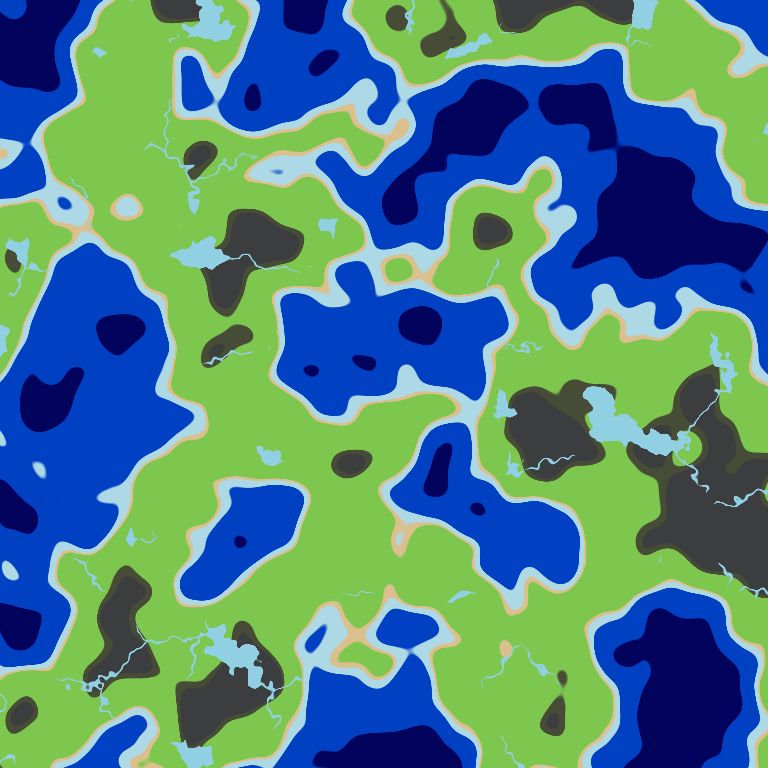
This texture map is drawn by a three.js fragment shader. Its source:

```glsl
// Terrain map: deep and open sea, pale shallows, sandy coasts, grassland, dark peaks and rivers.
varying vec2 vUv;

vec2 hash2(vec2 p) {
  vec3 q = fract(p.xyx * vec3(0.1031, 0.1030, 0.0973));
  q += dot(q, q.yzx + 33.33);
  return fract((q.xx + q.yz) * q.zy);
}

// Slope contribution of one lattice corner with a random unit gradient.
float corner(vec2 cell, vec2 offset) {
  float angle = 6.28319 * hash2(cell + 57.0).x;
  return dot(vec2(cos(angle), sin(angle)), offset);
}

float gradientNoise(vec2 p) {
  vec2 i = floor(p), f = fract(p);
  vec2 w = f * f * f * (f * (f * 6.0 - 15.0) + 10.0);
  vec2 e = vec2(1.0, 0.0);
  return mix(mix(corner(i, f), corner(i + e.xy, f - e.xy), w.x),
             mix(corner(i + e.yx, f - e.yx), corner(i + e.xx, f - e.xx), w.x), w.y);
}

mat2 rotation(float a) {
  return mat2(cos(a), sin(a), -sin(a), cos(a));
}

// Distance to the border between the two nearest scattered points.
float cellBorder(vec2 p) {
  vec2 base = floor(p);
  vec2 nearest = vec2(9.0), second = vec2(9.0);
  for (int y = -1; y <= 1; y++) {
    for (int x = -1; x <= 1; x++) {
      vec2 cell = base + vec2(float(x), float(y));
      vec2 d = cell + 0.1 + 0.8 * hash2(cell + 11.0) - p;
      if (dot(d, d) < dot(nearest, nearest)) {
        second = nearest;
        nearest = d;
      } else if (dot(d, d) < dot(second, second)) {
        second = d;
      }
    }
  }
  return (dot(second, second) - dot(nearest, nearest)) / (2.0 * length(second - nearest));
}

// Coverage of the land by jagged rivers that swell into lakes near the highlands.
float rivers(vec2 p, float broad, float height) {
  vec2 jag = 0.020 * vec2(gradientNoise(p * 42.0 + 5.0), gradientNoise(p * 42.0 + 71.0))
           + 0.009 * vec2(gradientNoise(p * 95.0 + 23.0), gradientNoise(p * 95.0 + 9.0));
  float border = cellBorder((p + jag) * 7.5 + 3.0) / 7.5;
  float reach = smoothstep(0.07, 0.18, broad) * smoothstep(-0.08, 0.02, gradientNoise(p * 8.0 + 37.0));
  float lake = smoothstep(0.13, 0.36, gradientNoise((p + jag) * 10.0 + 19.0))
             * smoothstep(0.12, 0.28, height);
  float halfWidth = 0.0019 * reach + 0.024 * lake;
  float wet = 1.0 - smoothstep(halfWidth - 0.0008, halfWidth + 0.0008, border);
  return wet * smoothstep(0.0005, 0.0013, halfWidth) * smoothstep(0.005, 0.02, height);
}

// Paints a colour over everything above the given height.
vec3 above(vec3 under, vec3 over, float level, float height) {
  return mix(under, over, smoothstep(level - 0.004, level + 0.004, height));
}

void main() {
  vec2 p = vUv;

  // Continents, then bays, then the winding of the coast.
  float broad = gradientNoise(rotation(0.5) * p * 3.8 + vec2(14.3, 8.6));
  float height = broad
    + 0.50 * gradientNoise(rotation(1.3) * p * 7.9 + vec2(31.7, 22.4))
    + 0.28 * gradientNoise(rotation(2.2) * p * 16.5 + vec2(47.2, 63.8));

  // Height bands from sea floor to summit.
  vec3 color = vec3(0.005, 0.01, 0.36);
  color = above(color, vec3(0.0, 0.25, 0.76), -0.290, height);
  color = above(color, vec3(0.68, 0.85, 0.90), -0.057, height);
  color = above(color, vec3(0.86, 0.75, 0.55), 0.003, height);
  color = above(color, vec3(0.49, 0.78, 0.31), 0.027, height);
  color = above(color, vec3(0.28, 0.30, 0.21), 0.330, height);
  color = above(color, vec3(0.235, 0.24, 0.245), 0.375, height);

  // Fresh water lies over the land.
  color = mix(color, vec3(0.57, 0.81, 0.89), rivers(p, broad, height));

  gl_FragColor = vec4(color, 1.0);
}
```
